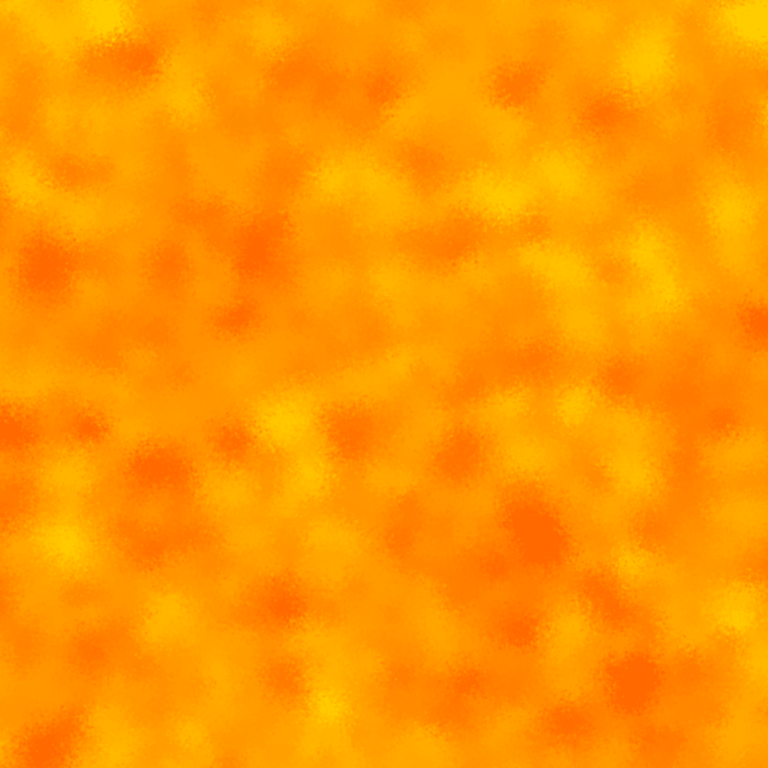
Write a Shadertoy shader that draws this texture.

```glsl
// Mottled orange heat: soft amber and deep orange blotches in irregular drifts.
// Three scales of cellular splat noise set the green channel, and a very
// fine layer of the same noise shakes the position to roughen the gradients.

vec3 hash3(vec2 cell)
{
    vec3 p = fract(cell.xyx * vec3(0.1031, 0.1030, 0.0973));
    p += dot(p, p.yxz + 33.33);
    return fract((p.xxy + p.yzz) * p.zyx);
}

// Sum of round bumps of random sign and height, one scattered in each cell
float splatNoise(vec2 p)
{
    vec2 home = floor(p);
    float sum = 0.0;
    for (int y = -1; y <= 1; y++)
    for (int x = -1; x <= 1; x++)
    {
        vec2 cell = home + vec2(x, y);
        vec3 random = hash3(cell);
        vec2 offset = p - cell - random.xy;
        float bump = max(1.0 - dot(offset, offset), 0.0);
        sum += (random.z * 2.0 - 1.0) * bump * bump * bump;
    }
    return sum;
}

mat2 rotate(float angle)
{
    float c = cos(angle), s = sin(angle);
    return mat2(c, s, -s, c);
}

void mainImage(out vec4 fragColor, in vec2 fragCoord)
{
    vec2 uv = fragCoord / iResolution.y;

    // Fine grain that frays the smooth contours
    vec2 grain = vec2(splatNoise(uv * 250.0 + 17.0),
                      splatNoise(uv * 250.0 + 531.0));
    uv += 0.012 * grain;

    // Broad drifts, main blotches and small detail, each turned differently
    float heat = 0.50 * splatNoise(rotate(0.5) * uv * 7.0 + 40.0)
               + 1.00 * splatNoise(rotate(1.1) * uv * 14.5 + 90.0)
               + 0.36 * splatNoise(rotate(2.0) * uv * 29.0 + 150.0);

    // Deep orange to amber
    float green = clamp(0.592 + 0.155 * heat, 0.41, 0.80);
    fragColor = vec4(1.0, green, 0.0, 1.0);
}
```
